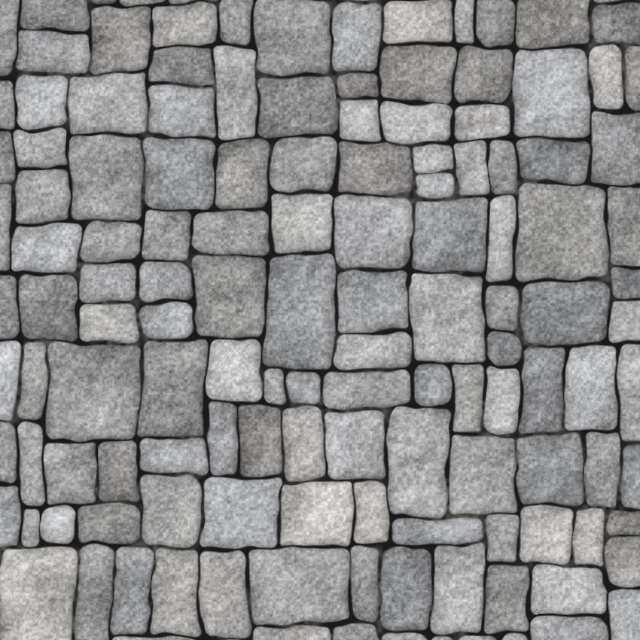
Reproduce this texture procedurally as a three.js fragment shader.

```glsl
varying vec2 vUv;

const vec2 GRID = vec2(9.6, 8.8);
const float JITTER = 0.66;
const vec2 TO_LIGHT = vec2(-0.5, 0.86);
const vec3 JOINT_DARK = vec3(0.105, 0.1, 0.1);
const vec3 JOINT_DUST = vec3(0.34, 0.335, 0.33);
const vec3 WARM = vec3(1.012, 1.0, 0.982);
const vec3 COOL = vec3(0.99, 1.0, 1.016);

struct Stone {
  float edge;   // signed distance to the outline, negative inside
  vec2 id;
  vec2 local;   // -1 to 1 across the stone
};

float hash(vec2 p) {
  vec3 q = fract(p.xyx * 0.1031);
  q += dot(q, q.yzx + 33.33);
  return fract((q.x + q.y) * q.z);
}

float noise(vec2 p) {
  vec2 i = floor(p), f = fract(p);
  f = f * f * (3.0 - 2.0 * f);
  return mix(mix(hash(i), hash(i + vec2(1, 0)), f.x),
             mix(hash(i + vec2(0, 1)), hash(i + 1.0), f.x), f.y);
}

float fbm(vec2 p) {
  float sum = 0.0, amp = 0.5;
  for (int i = 0; i < 4; i++) {
    sum += amp * noise(p);
    p = mat2(1.6, 1.2, -1.2, 1.6) * p + 7.3;
    amp *= 0.5;
  }
  return sum;
}

// Distance to the nearest scattered point
float cellular(vec2 p) {
  vec2 i = floor(p);
  float nearest = 2.0;
  for (int y = -1; y <= 1; y++)
    for (int x = -1; x <= 1; x++) {
      vec2 c = i + vec2(x, y);
      nearest = min(nearest, distance(p, c + vec2(hash(c), hash(c + 61.7))));
    }
  return nearest;
}

float relief(vec2 p) {
  return fbm(p * 36.0) + 0.45 * cellular(p * 19.0 + 0.8 * fbm(p * 30.0));
}

vec2 sineWarp(vec2 p) {
  return 0.0035 * sin(p.yx * vec2(23.0, 19.0) + 2.0 * sin(p * 11.0))
       + 0.0012 * sin(p.yx * vec2(71.0, 83.0) + 3.0 * sin(p * 37.0));
}

float shift(vec2 corner) {
  return (hash(corner + 200.0) - 0.5) * JITTER;
}

// Interlocking rectangle whose sides slide with the lattice corners
Stone stoneAt(vec2 c, vec2 uv) {
  vec2 p = uv * GRID, id = c;
  float odd = mod(c.x + c.y, 2.0);
  vec2 lo = c + vec2(shift(c + vec2(0.0, odd)), shift(c + vec2(1.0 - odd, 0.0)));
  vec2 hi = c + 1.0 + vec2(shift(c + vec2(1.0, 1.0 - odd)), shift(c + vec2(odd, 1.0)));

  // Some blocks break in two across their longer side
  if (hash(c + 31.0) < 0.27) {
    vec2 size = hi - lo;
    vec2 axis = size.x > size.y ? vec2(1, 0) : vec2(0, 1);
    vec2 cut = mix(lo, hi, mix(0.34, 0.66, hash(c + 47.0)));
    if (dot(p - cut, axis) < 0.0) hi = mix(hi, cut, axis);
    else { lo = mix(lo, cut, axis); id += 0.5; }
  }

  vec2 halfSize = 0.5 * (hi - lo) / GRID;
  vec2 d = (p - 0.5 * (lo + hi)) / GRID;
  float tilt = (hash(id + 83.0) - 0.5) * 0.07;
  d += tilt * vec2(-d.y, d.x);
  float radius = min(mix(0.007, 0.018, hash(id + 19.0)), 0.6 * min(halfSize.x, halfSize.y));
  vec2 q = abs(d) - halfSize + radius + 0.0008;
  float edge = length(max(q, 0.0)) + min(max(q.x, q.y), 0.0) - radius;
  edge += (noise(uv * 48.0 + id * 17.0) - 0.5) * 0.005;
  return Stone(edge, id, d / halfSize);
}

Stone nearestStone(vec2 uv) {
  vec2 cell = floor(uv * GRID);
  Stone best = Stone(9.0, cell, vec2(0));
  float second = 9.0;
  for (int y = -1; y <= 1; y++)
    for (int x = -1; x <= 1; x++) {
      Stone s = stoneAt(cell + vec2(x, y), uv);
      if (s.edge < best.edge) { second = best.edge; best = s; }
      else second = min(second, s.edge);
    }
  best.edge = max(best.edge, 0.5 * (best.edge - second));
  return best;
}

void main() {
  Stone s = nearestStone(vUv + sineWarp(vUv));
  vec2 p = vUv + s.id * 3.7;

  // Stone face: own tone, blotches, lit crags and fine grain
  float tone = 0.645 + 0.19 * (hash(s.id + 5.0) - 0.5);
  tone += 0.34 * (fbm(p * 13.0) - 0.47);
  tone += 0.62 * (relief(p) - relief(p + 0.003 * TO_LIGHT));
  tone += 0.17 * (noise(vUv * 210.0) - 0.5) + 0.1 * (noise(vUv.yx * 390.0) - 0.5);

  // Rounded rim, brighter on the side facing the light
  float rim = exp(min(s.edge, 0.0) / 0.0055);
  tone *= 1.0 - rim * (0.33 - 0.13 * dot(s.local, TO_LIGHT));
  vec3 face = tone * mix(COOL, WARM, hash(s.id + 71.0));

  // Dark joints with a little dust
  float dust = smoothstep(0.55, 0.8, noise(vUv * 17.0)) * noise(vUv * 140.0);
  vec3 joint = mix(JOINT_DARK, JOINT_DUST, dust);
  float gap = smoothstep(-0.0032, 0.0008, s.edge);
  gl_FragColor = vec4(mix(face, joint, gap), 1.0);
}
```
